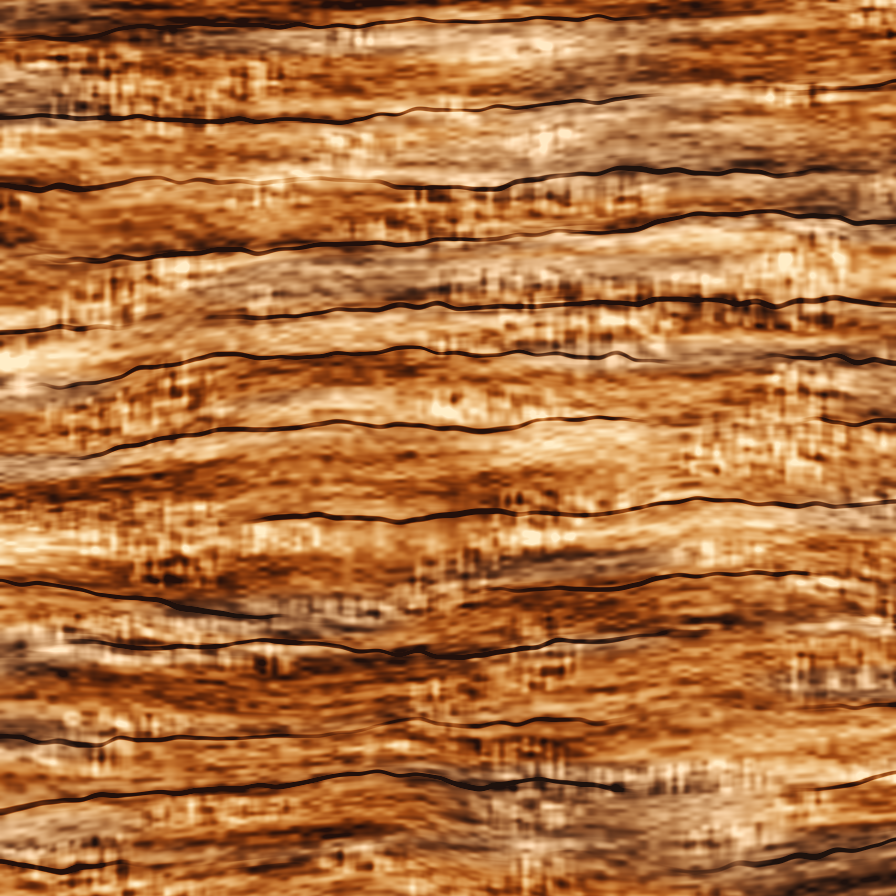
Reproduce this texture procedurally as a WebGL 2 fragment shader.

```glsl
#version 300 es
precision highp float;

uniform vec2 u_resolution;
out vec4 fragColor;

// Values to tune
const int CRACK_COUNT = 13;
const float CRACK_WIDTH = 0.0013;
const float CRACK_DEPTH = 2.6;
const float SHADOW_DEPTH = 1.5;
const float RIM_LIGHT = 1.7;
const float RIM_OFFSET = 0.011;
const float GRAIN_TILT = 0.03;
const float GRAIN_WAVE = 0.045;
const float NOISE_GAIN = 4.6;   // brings value noise to about unit deviation
const float BAND_WEIGHT = 0.42;
const float STREAK_WEIGHT = 0.52;
const float FIBRE_WEIGHT = 0.46;
const float SPECK_WEIGHT = 0.34;
const float RELIEF_WEIGHT = 0.3;
const float RIB_WEIGHT = 0.5;
const vec3 GREY_TINT = vec3(1.15, 0.95, 0.80);

// Wood colours from crack to highlight, and the tone where each one sits
const int STOPS = 7;
const vec3 WOOD[STOPS] = vec3[STOPS](
  vec3(0.14, 0.06, 0.04), vec3(0.43, 0.17, 0.04), vec3(0.64, 0.29, 0.07),
  vec3(0.78, 0.46, 0.18), vec3(0.87, 0.62, 0.34), vec3(0.95, 0.78, 0.55),
  vec3(1.00, 0.93, 0.78));
const float TONE[STOPS] = float[STOPS](-2.7, -1.5, -0.75, -0.05, 0.7, 1.6, 2.6);

float hash(vec2 p) {
  return fract(sin(dot(p, vec2(127.1, 311.7))) * 43758.55);
}

float noise(vec2 p) {
  vec2 cell = floor(p);
  vec2 f = fract(p);
  f = f * f * (3.0 - 2.0 * f);
  float low = mix(hash(cell), hash(cell + vec2(1.0, 0.0)), f.x);
  float high = mix(hash(cell + vec2(0.0, 1.0)), hash(cell + 1.0), f.x);
  return mix(low, high, f.y);
}

// Noise centred on zero
float signedNoise(vec2 p) {
  return noise(p) - 0.5;
}

float bell(float d, float width) {
  return exp(-d * d / (width * width));
}

vec3 woodColour(float tone) {
  vec3 colour = WOOD[0];
  for (int i = 1; i < STOPS; i++) {
    float t = clamp((tone - TONE[i - 1]) / (TONE[i] - TONE[i - 1]), 0.0, 1.0);
    colour = mix(colour, WOOD[i], t);
  }
  return colour;
}

// Long stretched streaks at several scales, as a tone
float grainTone(vec2 p) {
  float tone = BAND_WEIGHT * signedNoise(p * vec2(2.2, 17.0) + 3.0);
  tone += STREAK_WEIGHT * signedNoise(p * vec2(5.0, 48.0) + 17.0);
  tone += FIBRE_WEIGHT * signedNoise(p * vec2(13.0, 125.0) + 41.0);
  tone += SPECK_WEIGHT * signedNoise(p * vec2(85.0, 210.0) + 5.0);
  return tone * NOISE_GAIN;
}

// Pale flaky patches with short ribs across the grain and lit edges
float flakeTone(vec2 p) {
  float patchMask = smoothstep(0.52, 0.72, noise(p * vec2(10.0, 30.0) + 71.0));
  float ribs = signedNoise(p * vec2(150.0, 48.0) + 9.0);
  vec2 chip = p * vec2(52.0, 95.0) + 23.0;
  float relief = noise(chip) - noise(chip + vec2(0.45, 0.6));
  return patchMask * (0.45 + RIB_WEIGHT * NOISE_GAIN * ribs)
       + RELIEF_WEIGHT * NOISE_GAIN * relief * (0.5 + patchMask);
}

// Wandering cracks: x is the change of tone, y the amount of grey
vec2 crackTone(vec2 p, float edge) {
  vec2 result = vec2(0.0);
  for (int i = -1; i <= CRACK_COUNT; i++) {
    float seed = float(i) * 7.3 + 50.0;
    float path = (float(i) + 0.5 + 0.7 * (hash(vec2(seed, 2.0)) - 0.5)) / float(CRACK_COUNT);
    path += 0.030 * signedNoise(vec2(p.x * 3.5, seed));
    path += 0.014 * signedNoise(vec2(p.x * 13.0, seed + 1.0));
    path += 0.007 * signedNoise(vec2(p.x * 45.0, seed + 2.0));
    float d = p.y - path;

    float strength = 0.35 + 0.65 * hash(vec2(seed, 5.0));
    float open = smoothstep(0.3, 0.6, noise(vec2(p.x * 5.0, seed + 3.0)));
    float width = CRACK_WIDTH * (0.5 + noise(vec2(p.x * 25.0, seed + 4.0)));
    float line = open * (1.0 - smoothstep(width, width + edge, abs(d)));

    float frayed = smoothstep(0.4, 0.7, noise(p * vec2(22.0, 150.0) + seed));
    float shadow = bell(d, 0.012) * frayed * strength;
    float side = hash(vec2(seed, 8.0)) < 0.5 ? -1.0 : 1.0;
    float rim = bell(d - side * RIM_OFFSET, 0.009) * strength;
    rim *= smoothstep(0.25, 0.65, noise(vec2(p.x * 4.0, seed + 6.0)));
    rim *= 0.5 + noise(p * vec2(60.0, 130.0) + seed);

    result.x += RIM_LIGHT * rim - SHADOW_DEPTH * shadow - CRACK_DEPTH * line;
    result.y += 0.6 * rim + 0.4 * bell(d, 0.02) * strength;
  }
  return result;
}

void main() {
  vec2 p = gl_FragCoord.xy / u_resolution.y;
  float edge = 0.0008 + 1.0 / u_resolution.y;

  // Bend the grain
  vec2 q = p;
  q.y -= GRAIN_TILT * (p.x - 0.5);
  q.y += GRAIN_WAVE * signedNoise(p * vec2(2.6, 3.5) + 11.0);
  q.y += 0.010 * signedNoise(p * vec2(9.0, 14.0) + 31.0);

  vec2 crack = crackTone(q, edge);
  vec3 colour = woodColour(grainTone(q) + flakeTone(q) + crack.x - 0.1);

  // Weathered grey zones
  float grey = smoothstep(0.55, 0.8, noise(q * vec2(3.0, 22.0) + 61.0));
  grey = clamp(0.8 * grey + crack.y, 0.0, 1.0);
  float luma = dot(colour, vec3(0.30, 0.59, 0.11));
  colour = mix(colour, luma * GREY_TINT, 0.5 * grey);

  fragColor = vec4(colour, 1.0);
}
```
